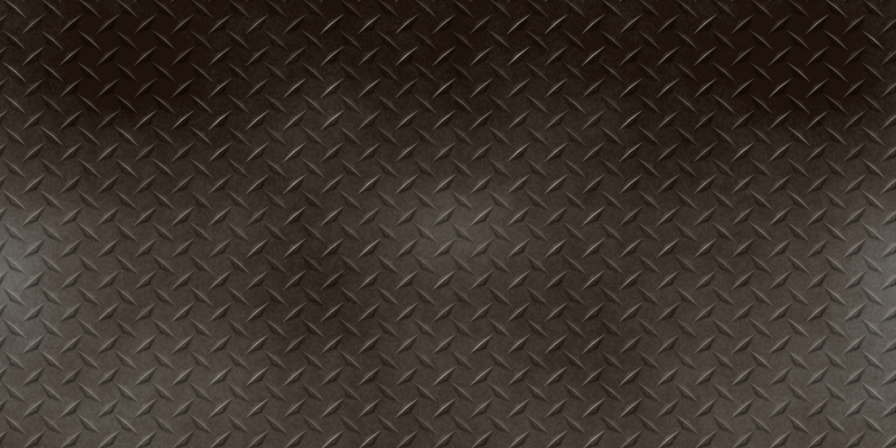
A WebGL 2 fragment shader for this texture:

```glsl
#version 300 es
precision highp float;
uniform vec2 u_resolution;
out vec4 outColor;

float hash(vec2 p) {
    p = fract(p * vec2(0.1031, 0.1137));
    p += dot(p, p.yx + 33.33);
    return fract((p.x + p.y) * p.x * 17.0);
}

float noise(vec2 p) {
    vec2 i = floor(p), f = fract(p);
    f = f * f * (3.0 - 2.0 * f);
    return mix(mix(hash(i), hash(i + vec2(1, 0)), f.x),
               mix(hash(i + vec2(0, 1)), hash(i + 1.0), f.x), f.y);
}

float fbm(vec2 p) {
    float sum = 0.0, amp = 0.5;
    for (int i = 0; i < 5; i++) {
        sum += amp * noise(p);
        p = p * 2.03 + 17.7;
        amp *= 0.5;
    }
    return sum;
}

float blob(vec2 p, vec2 center, vec2 radius) {
    vec2 d = (p - center) / radius;
    return exp(-dot(d, d));
}

// Broad light and grime, nearly mirrored about the middle
float plateLight(vec2 uv) {
    vec2 m = vec2(abs(uv.x - 0.505), uv.y);
    float light = 0.06 + 0.50 * smoothstep(0.95, 0.35, uv.y);
    light += 0.55 * blob(m, vec2(0.53, 0.40), vec2(0.10, 0.18));
    light += 0.24 * blob(m, vec2(0.45, 0.10), vec2(0.22, 0.20));
    light += 0.24 * blob(m, vec2(0.52, 0.82), vec2(0.07, 0.20));
    light += 0.26 * blob(m, vec2(0.00, 0.51), vec2(0.09, 0.10));
    light += 0.14 * blob(m, vec2(0.13, 0.73), vec2(0.06, 0.09));
    light -= 0.28 * blob(m, vec2(0.38, 0.84), vec2(0.10, 0.10));
    light -= 0.20 * blob(m, vec2(0.16, 0.30), vec2(0.08, 0.20));
    return 0.42 + 1.28 * (light - 0.42);
}

// One family of raised lozenges: x = facets, y = lit ridge, z = shadow
vec3 studs(vec2 grid, float slant, float aa) {
    vec2 id = floor(grid + 0.5);
    vec2 p = (grid - id) * vec2(2.0 / 24.0, 1.0 / 14.0);
    vec2 axis = normalize(vec2(1.0, 0.85 * slant));
    float along = dot(p, axis) / 0.035;
    float across = dot(p, vec2(-axis.y, axis.x));
    float taper = pow(max(1.0 - abs(along), 0.0), 1.15);
    float width = 0.0105 * taper;
    float inside = smoothstep(aa, -aa, abs(across) - width) * step(abs(along), 1.0);
    float wear = 0.65 + 0.65 * hash(id + slant * 31.0 + 80.0);
    float facet = inside * mix(-0.3, 1.0, smoothstep(-0.002, 0.002, across));
    float ridge = exp(-pow((across - 0.2 * width) / 0.0018, 2.0));
    float shade = exp(-pow((across + width + 0.001) / 0.0035, 2.0));
    return vec3(facet, ridge * sqrt(taper) * wear, shade * sqrt(taper));
}

void main() {
    vec2 uv = gl_FragCoord.xy / u_resolution;
    vec2 p = gl_FragCoord.xy / u_resolution.y;
    float aa = 0.7 / u_resolution.y;

    // Worn base metal
    float light = plateLight(uv);
    light += 0.46 * (fbm(p * 6.0) - 0.48);
    light += 0.24 * (fbm(p * 38.0 + 9.0) - 0.48);
    light += 0.20 * (noise(p * 210.0) - 0.5);
    light = max(light, -0.08);
    vec3 darkSteel = vec3(0.130, 0.088, 0.066);
    vec3 paleSteel = vec3(0.340, 0.311, 0.282);
    vec3 color = mix(darkSteel, paleSteel, light);
    color.gb += vec2(0.010, 0.020) * smoothstep(0.8, 1.2, light);

    // Two opposed slants, offset by half a cell
    vec2 grid = (uv - vec2(0.4955, 0.446)) * vec2(24.0, 14.0);
    vec3 rising = studs(grid, 1.0, aa);
    vec3 falling = studs(grid + 0.5, -1.0, aa);
    float side = smoothstep(0.15, 0.5, abs(uv.x - 0.5));
    float risingGlint = mix(0.72, 0.48, side);
    float fallingGlint = mix(0.30, 0.50, side);

    float shadow = max(rising.z, falling.z * 0.75);
    color *= 1.0 - 0.45 * shadow;
    color += vec3(0.060, 0.058, 0.054) * (rising.x + 0.7 * falling.x);
    float glint = rising.y * risingGlint + falling.y * fallingGlint;
    glint *= 0.70 + 0.5 * noise(p * 45.0);
    color = mix(color, vec3(0.62, 0.60, 0.56), clamp(glint, 0.0, 0.85));

    outColor = vec4(clamp(color, 0.0, 1.0), 1.0);
}
```
